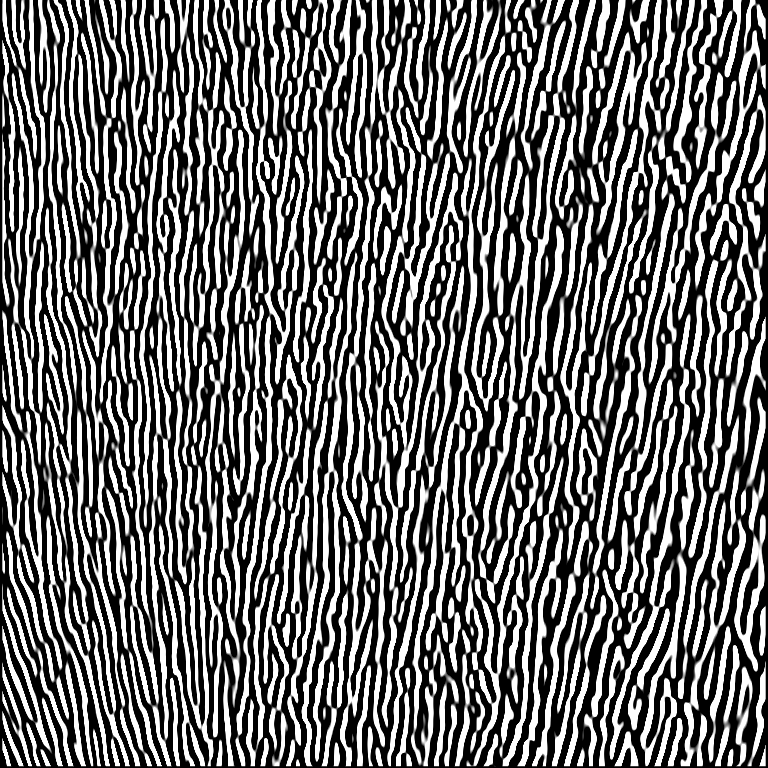
Reproduce this texture procedurally as a WebGL 2 fragment shader.

```glsl
#version 300 es
precision highp float;

uniform vec2 u_resolution;
out vec4 fragColor;

#define CELL vec2(0.026, 0.064)    // reach of one wave packet
#define PACKETS 6                  // wave packets per cell
#define FREQ_LEFT 83.0             // stripes across the canvas, left side
#define FREQ_RIGHT 57.0            // stripes across the canvas, right side
#define LEAN_LEFT -0.07            // stripe lean in radians, left side
#define LEAN_RIGHT 0.19            // stripe lean in radians, right side
#define LEAN_JITTER 0.30           // spread of lean between packets
#define CROSS_SHARE 0.14           // share of packets leaning the other way
#define CROSS_LEAN -0.34
#define THRESHOLD 0.23             // higher gives thinner white stripes
#define EDGE 0.40                  // softness of the stripe edges
#define BORDER vec2(0.004, 0.003)  // dark rim

const float TAU = 6.2831853;

uvec3 mixBits(uvec3 v) {
    v = v * 1664525u + 1013904223u;
    v.x += v.y * v.z; v.y += v.z * v.x; v.z += v.x * v.y;
    v ^= v >> 16u;
    v.x += v.y * v.z; v.y += v.z * v.x; v.z += v.x * v.y;
    return v;
}

vec3 hash3(vec2 cell, int seed) {
    uvec3 bits = mixBits(uvec3(ivec3(ivec2(cell) + 512, seed)));
    return vec3(bits >> 8u) / 16777216.0;
}

float valueNoise(vec2 p) {
    vec2 i = floor(p);
    vec2 f = fract(p);
    f = f * f * (3.0 - 2.0 * f);
    float low = mix(hash3(i, 99).x, hash3(i + vec2(1, 0), 99).x, f.x);
    float high = mix(hash3(i + vec2(0, 1), 99).x, hash3(i + vec2(1, 1), 99).x, f.x);
    return mix(low, high, f.y);
}

// Slowly varying stripe direction, steepest to the left in the lower left
float leanAt(vec2 p) {
    float lean = mix(LEAN_LEFT, LEAN_RIGHT, smoothstep(0.0, 0.75, p.x));
    lean -= 0.22 * (1.0 - smoothstep(0.0, 0.3, p.x)) * (1.0 - smoothstep(0.0, 0.5, p.y));
    return lean + 0.18 * (valueNoise(p * 6.0) - 0.5);
}

// Sum of randomly placed wave packets, giving broken and forking stripes
float stripeField(vec2 p) {
    vec2 home = floor(p / CELL);
    float localLean = leanAt(p);
    float sum = 0.0;
    for (int y = -1; y <= 1; y++) {
        for (int x = -1; x <= 1; x++) {
            vec2 cell = home + vec2(x, y);
            for (int k = 0; k < PACKETS; k++) {
                vec3 place = hash3(cell, k);
                vec3 shape = hash3(cell, k + 40);
                vec2 center = (cell + place.xy) * CELL;
                vec2 d = p - center;
                vec2 q = d / CELL;
                float envelope = exp(-3.1 * dot(q, q)) * smoothstep(1.0, 0.8, length(q));
                float lean = localLean + LEAN_JITTER * (shape.x - 0.5);
                if (shape.z < CROSS_SHARE) lean = CROSS_LEAN;
                float freq = mix(FREQ_LEFT, FREQ_RIGHT, clamp(center.x, 0.0, 1.0));
                freq *= 0.87 + 0.26 * shape.y;
                float across = d.x * cos(lean) - d.y * sin(lean);
                sum += envelope * cos(TAU * (freq * across + place.z));
            }
        }
    }
    return sum;
}

void main() {
    vec2 p = gl_FragCoord.xy / u_resolution;

    // Stripes in near pure black and white
    float tone = clamp((stripeField(p) - THRESHOLD) / EDGE + 0.5, 0.0, 1.0);

    // Dark rim on the left, right and lower sides
    vec2 rim = vec2(min(p.x, 1.0 - p.x), p.y);
    vec2 inside = smoothstep(BORDER * 0.5, BORDER, rim);
    tone *= inside.x * inside.y;

    fragColor = vec4(vec3(tone), 1.0);
}
```
